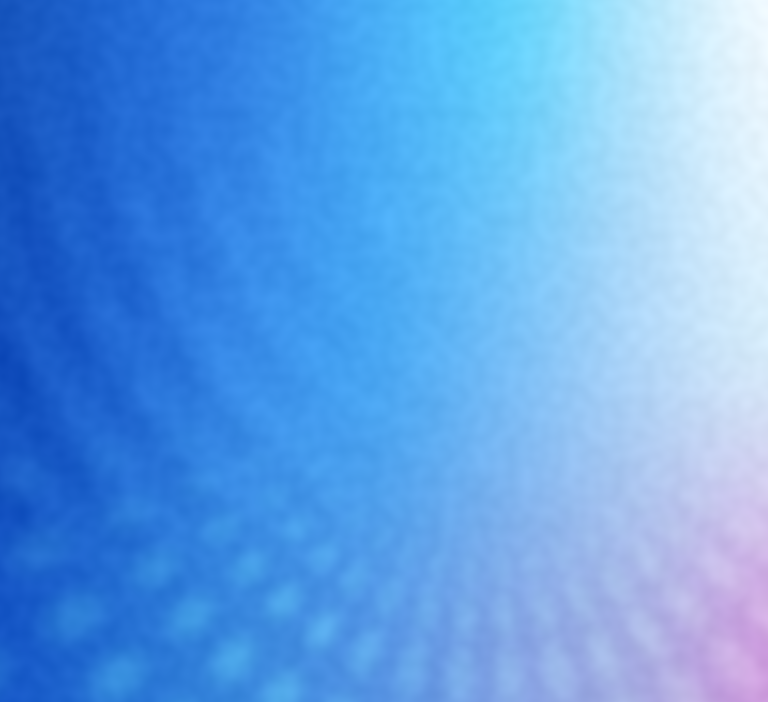
A Shadertoy shader for this background:

```glsl
#define LATTICE_CENTER vec2(0.694, 0.476)
#define RING_RADIUS 0.440
#define RING_LOG_STEP 0.222
#define SPOKE_COUNT 40.0
#define SPOKE_PHASE 0.716
#define DOT_TINT vec3(0.080, 0.130, 0.055)
#define ARC_CENTER vec2(0.900, 0.930)
#define ARC_STEP 0.105
#define ARC_TINT vec3(0.022, 0.030, 0.024)
#define GRAIN_SCALE 46.0
#define GRAIN_AMOUNT 0.028

const float TAU = 6.2831853;

// Colour stops from left to right, in 0..255
const vec3 TOP_STOPS[7] = vec3[7](
    vec3(23, 86, 190), vec3(34, 106, 212), vec3(51, 133, 229),
    vec3(75, 178, 247), vec3(98, 212, 252), vec3(178, 231, 252),
    vec3(242, 250, 255));
const vec3 MIDDLE_STOPS[7] = vec3[7](
    vec3(18, 79, 190), vec3(34, 105, 211), vec3(58, 143, 234),
    vec3(74, 168, 243), vec3(121, 191, 247), vec3(175, 214, 248),
    vec3(213, 236, 250));
const vec3 BOTTOM_STOPS[7] = vec3[7](
    vec3(26, 95, 202), vec3(43, 122, 214), vec3(64, 145, 224),
    vec3(90, 153, 229), vec3(133, 165, 228), vec3(168, 173, 226),
    vec3(205, 155, 221));

// Catmull-Rom curve through evenly spaced colour stops
vec3 ramp(vec3 stops[7], float x) {
    float s = clamp(x, 0.0, 1.0) * 6.0;
    int i = min(int(s), 5);
    float t = s - float(i);
    vec3 a = stops[max(i - 1, 0)];
    vec3 b = stops[i];
    vec3 c = stops[i + 1];
    vec3 d = stops[min(i + 2, 6)];
    vec3 curve = b + 0.5 * t * (c - a + t * (2.0 * a - 5.0 * b + 4.0 * c - d
               + t * (3.0 * (b - c) + d - a)));
    return curve / 255.0;
}

// Three ramps blended from top to bottom
vec3 backdrop(vec2 uv) {
    float t = 1.0 - uv.y;
    vec3 upper = mix(ramp(TOP_STOPS, uv.x), ramp(MIDDLE_STOPS, uv.x),
                     smoothstep(-0.1, 0.58, t));
    return mix(upper, ramp(BOTTOM_STOPS, uv.x), smoothstep(0.45, 1.0, t));
}

vec2 gradientAt(vec2 cell) {
    float h = fract(sin(dot(cell, vec2(127.1, 311.7))) * 43758.5);
    return vec2(cos(TAU * h), sin(TAU * h));
}

float gradientNoise(vec2 p) {
    vec2 cell = floor(p), f = fract(p);
    vec2 w = f * f * f * (f * (f * 6.0 - 15.0) + 10.0);
    vec2 e = vec2(1.0, 0.0);
    float low = mix(dot(gradientAt(cell), f),
                    dot(gradientAt(cell + e.xy), f - e.xy), w.x);
    float high = mix(dot(gradientAt(cell + e.yx), f - e.yx),
                     dot(gradientAt(cell + e.xx), f - e.xx), w.x);
    return mix(low, high, w.y);
}

// Blurred dots on log-polar rings and spokes along the lower edge
float dotLattice(vec2 p) {
    vec2 d = p - LATTICE_CENTER;
    float radius = max(length(d), 0.001);
    float angle = atan(d.x, -d.y) + SPOKE_PHASE;
    vec2 cell = vec2(angle * SPOKE_COUNT / TAU,
                     log(radius / RING_RADIUS) / RING_LOG_STEP);
    vec2 q = abs(fract(cell + 0.5) - 0.5);

    // Round dots on the left, tall cells split by spokes further right
    float tall = smoothstep(0.42, 0.60, p.x);
    float spot = smoothstep(0.50, 0.03, length(q * vec2(1.0, mix(1.0, 0.65, tall))));
    float fade = smoothstep(0.46, 0.06, p.y) * smoothstep(0.14, 0.44, radius);
    return (spot - 0.28) * fade * mix(1.0, 0.62, tall);
}

// Faint steep bands sweeping down the left side
float sweepingArcs(vec2 p) {
    vec2 d = p - ARC_CENTER;
    float radius = length(d);
    float beads = 0.75 + 0.25 * cos(atan(d.x, -d.y) * SPOKE_COUNT);
    float fade = smoothstep(0.75, 0.15, p.x) * smoothstep(0.12, 0.34, p.y)
               * smoothstep(1.05, 0.60, p.y);
    return cos(TAU * radius / ARC_STEP) * beads * fade;
}

void mainImage(out vec4 fragColor, in vec2 fragCoord) {
    vec2 uv = fragCoord / iResolution.xy;
    vec2 p = fragCoord / iResolution.y;

    vec3 color = backdrop(uv);
    color += DOT_TINT * dotLattice(p);
    color += ARC_TINT * sweepingArcs(p);

    // Soft mottling in two sizes
    float grain = gradientNoise(p * GRAIN_SCALE)
                + 0.5 * gradientNoise(p * GRAIN_SCALE * 0.3);
    color += GRAIN_AMOUNT * grain;

    fragColor = vec4(clamp(color, 0.0, 1.0), 1.0);
}
```
